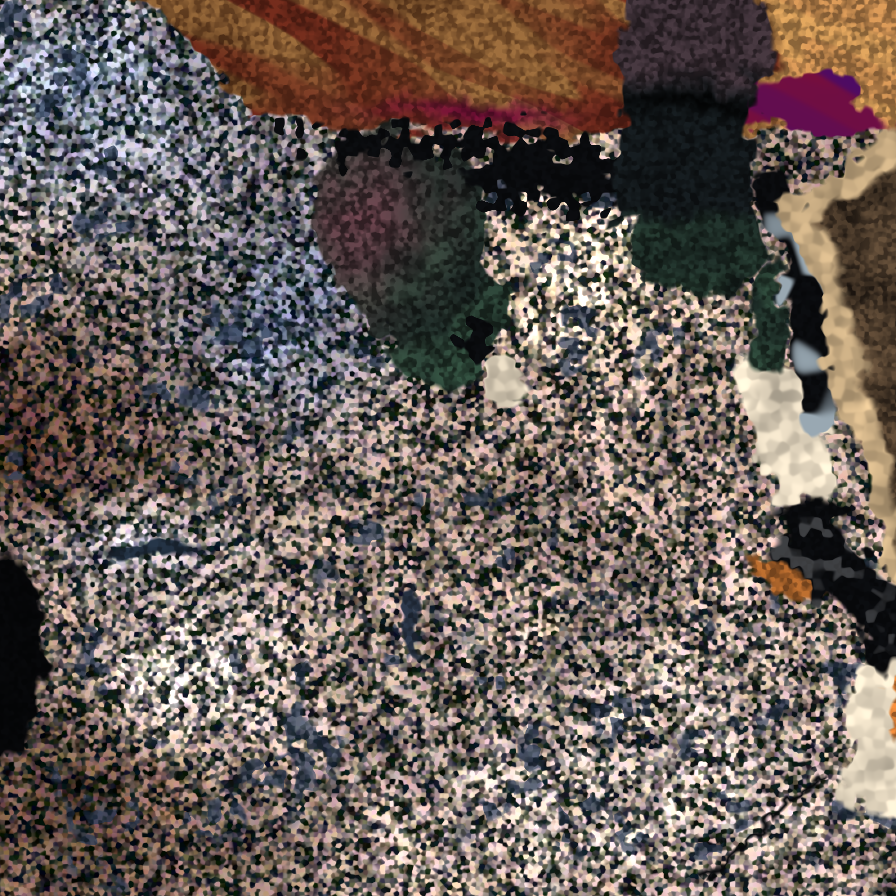
Give the GLSL for this texture, as a WebGL 1 fragment shader.

```glsl
precision highp float;
// Thin section of rock under crossed polarisers: a speckled feldspar ground with
// amber, green and black crystals. Smoothed cellular noise supplies the grain and
// the ragged outlines; each crystal is a warped distance shape laid over the ground.
uniform vec2 u_resolution;

vec3 hash3(vec2 p) {
  vec3 k = vec3(dot(p, vec2(127.1, 311.7)), dot(p, vec2(269.5, 183.3)), dot(p, vec2(419.2, 371.9)));
  return fract(sin(k) * 43758.5);
}

// Cellular noise: random values blended softly between jittered cell centres
vec3 cells(vec2 p) {
  vec2 home = floor(p);
  vec3 sum = vec3(0.0);
  float total = 0.0001;
  for (int j = -1; j <= 1; j++) {
    for (int i = -1; i <= 1; i++) {
      vec2 id = home + vec2(float(i), float(j));
      vec2 away = id + 0.15 + 0.7 * hash3(id + 57.0).xy - p;
      float weight = exp(-7.0 * dot(away, away));
      sum += weight * hash3(id);
      total += weight;
    }
  }
  return sum / total;
}

float spot(vec2 p, vec2 centre, vec2 size) {
  vec2 q = (p - centre) / size;
  return exp(-dot(q, q));
}

float blob(vec2 p, vec2 centre, vec2 radii, float angle) {
  float c = cos(angle), s = sin(angle);
  vec2 q = mat2(c, -s, s, c) * (p - centre);
  return (length(q / radii) - 1.0) * min(radii.x, radii.y);
}

float segment(vec2 p, vec2 a, vec2 b) {
  vec2 ab = b - a;
  return length(p - a - ab * clamp(dot(p - a, ab) / dot(ab, ab), 0.0, 1.0));
}

vec3 lay(vec3 under, vec3 over, float d) {
  return mix(under, over, smoothstep(0.003, -0.003, d));
}

void main() {
  vec2 uv = gl_FragCoord.xy / u_resolution;
  vec3 broad = cells(uv * 8.0), mid = cells(uv * 26.0 + 9.0);
  vec3 fine = cells(uv * 85.0 + 31.0), grit = cells(uv * 200.0 + 5.0);
  vec2 p = uv + 0.04 * (broad.xy - 0.5) + 0.03 * (mid.xy - 0.5) + 0.012 * (fine.xy - 0.5);
  float grain = clamp(0.5 + 1.4 * (grit.x - 0.5) + 0.6 * (fine.x - 0.5), 0.0, 1.0);
  float soft = 0.75 + 0.5 * grain;
  vec3 black = vec3(0.035, 0.04, 0.05) * soft;
  vec3 cream = vec3(0.87, 0.82, 0.73) * (0.72 + 0.3 * fine.y + 0.25 * mid.z);
  vec3 orange = vec3(0.6, 0.35, 0.15) * soft;

  // Speckled ground: tinted zones, then strong salt-and-pepper grain
  vec3 rock = vec3(0.45, 0.40, 0.37);
  rock = mix(rock, vec3(0.41, 0.45, 0.51), spot(p, vec2(0.08, 0.89), vec2(0.24, 0.15)));
  rock = mix(rock, vec3(0.36, 0.40, 0.47), spot(p, vec2(0.32, 0.66), vec2(0.13, 0.13)));
  rock = mix(rock, vec3(0.23, 0.16, 0.13), 0.95 * spot(p, vec2(0.02, 0.5), vec2(0.17, 0.13)));
  rock = mix(rock, vec3(0.25, 0.19, 0.16), 0.9 * spot(p, vec2(0.08, 0.09), vec2(0.22, 0.17)));
  rock = mix(rock, vec3(0.79, 0.72, 0.64), spot(p, vec2(0.66, 0.69), vec2(0.13, 0.11)));
  rock = mix(rock, vec3(0.68, 0.66, 0.64), 0.8 * spot(p, vec2(0.22, 0.27), vec2(0.13, 0.09)));
  rock = mix(rock, vec3(0.64, 0.66, 0.69), 0.8 * spot(p, vec2(0.14, 0.40), vec2(0.11, 0.05)));
  rock = mix(rock, vec3(0.57, 0.54, 0.52), 0.7 * spot(p, vec2(0.68, 0.14), vec2(0.3, 0.17)));
  rock *= 0.75 + 0.25 * (broad.z + mid.z);
  vec3 col = rock * (0.2 + 1.6 * grain) + 0.15 * (grit - 0.5) * vec3(1.0, 0.6, 1.0);
  float fleck = smoothstep(0.76, 0.9, mid.y) * smoothstep(0.45, 0.65, fine.z);
  col = mix(col, vec3(0.14, 0.2, 0.29) * soft, 0.75 * fleck);
  col = lay(col, vec3(0.12, 0.17, 0.23) * soft, blob(p, vec2(0.16, 0.395), vec2(0.055, 0.011), 0.0));
  col = lay(col, vec3(0.14, 0.18, 0.24) * soft, blob(p, vec2(0.465, 0.3), vec2(0.008, 0.05), 0.2));

  // Amber band with slanting rust streaks and magenta lower edges
  vec3 streak = cells(vec2(uv.x * 9.0 + uv.y * 5.0, uv.y * 36.0 + uv.x * 16.0));
  vec3 amber = mix(vec3(0.27, 0.15, 0.07), vec3(0.64, 0.45, 0.25), 0.6 * grain + 0.4 * broad.y);
  float rust = smoothstep(0.4, 0.65, streak.x) * (1.0 - 0.75 * spot(p, vec2(0.54, 0.96), vec2(0.13, 0.08)));
  amber = mix(amber, vec3(0.33, 0.08, 0.06) * soft, 0.8 * rust);
  amber = mix(amber, vec3(0.38, 0.05, 0.18) * soft, spot(p, vec2(0.52, 0.885), vec2(0.1, 0.018)));
  amber = mix(amber, vec3(0.78, 0.58, 0.33) * soft, smoothstep(0.86, 0.88, p.x) * 0.8);
  float magenta = blob(p, vec2(0.92, 0.885), vec2(0.085, 0.032), -0.3);
  amber = lay(amber, mix(vec3(0.5, 0.06, 0.2), vec3(0.29, 0.04, 0.4), streak.y), magenta);
  col = lay(col, amber, max(0.862 - p.y, dot(p - vec2(0.28, 0.862), vec2(-0.73, -0.68))));

  // Pale clear grains on the right
  float pale = min(blob(p, vec2(0.875, 0.53), vec2(0.05, 0.09), 0.5), blob(p, vec2(0.98, 0.19), vec2(0.055, 0.09), 0.0));
  pale = min(pale, blob(p, vec2(0.57, 0.555), vec2(0.025, 0.025), 0.0));
  col = lay(col, cream, pale);
  col = lay(col, orange, blob(p, vec2(0.885, 0.365), vec2(0.035, 0.018), -0.5));
  col = lay(col, orange * 1.3, blob(p, vec2(0.995, 0.22), vec2(0.02, 0.025), 0.0));

  // Dark seam, then the brown lath with its cream rim
  col = lay(col, mix(black, vec3(0.6, 0.66, 0.7), smoothstep(0.5, 0.8, mid.x)), segment(p, vec2(0.87, 0.8), vec2(0.92, 0.55)) - 0.022);
  float lath = max(dot(p - vec2(0.875, 0.775), vec2(-0.955, -0.295)), dot(p - vec2(0.875, 0.775), vec2(-0.56, 0.82)));
  vec3 brown = mix(vec3(0.1, 0.075, 0.055), vec3(0.42, 0.33, 0.24), 0.55 * grain + 0.45 * mid.y);
  col = lay(col, mix(brown, cream * vec3(0.9, 0.82, 0.7), smoothstep(-0.04, -0.025, lath)), lath);
  col = lay(col, black + 0.2 * smoothstep(0.6, 0.9, fine.x), blob(p, vec2(0.95, 0.355), vec2(0.115, 0.045), -0.9));

  // Green and plum crystals, with the broken opaque band between them
  float lobe = min(blob(p, vec2(0.44, 0.75), vec2(0.09, 0.115), 0.3), blob(p, vec2(0.49, 0.635), vec2(0.065, 0.09), 0.1));
  vec3 green = mix(vec3(0.08, 0.12, 0.11), vec3(0.15, 0.24, 0.19), mid.z);
  vec3 plum = mix(green, vec3(0.32, 0.2, 0.23), spot(p, vec2(0.405, 0.755), vec2(0.07, 0.1)));
  col = lay(col, plum * (0.6 + 0.8 * grain), lobe);
  float opaque = min(blob(p, vec2(0.6, 0.82), vec2(0.115, 0.045), -0.1), segment(p, vec2(0.32, 0.845), vec2(0.68, 0.85)) - 0.008);
  opaque = min(opaque, blob(p, vec2(0.53, 0.61), vec2(0.025, 0.02), -0.6));
  col = lay(col, black, opaque + 0.05 * (fine.z - 0.45));
  float prism = max(abs(p.x - 0.775 + 0.1 * (0.88 - p.y)) - 0.08, 0.75 - p.y);
  prism = min(prism, blob(p, vec2(0.775, 0.745), vec2(0.07, 0.09), 0.0));
  prism = min(prism, blob(p, vec2(0.85, 0.65), vec2(0.022, 0.06), 0.0));
  vec3 dark = mix(green, vec3(0.065, 0.085, 0.095), smoothstep(0.73, 0.77, p.y));
  dark = mix(dark, vec3(0.21, 0.165, 0.19), smoothstep(0.9, 0.94, p.y));
  dark *= 1.0 - 0.75 * spot(p, vec2(0.78, 0.9), vec2(0.12, 0.012));
  col = lay(col, dark * (0.65 + 0.7 * grain), prism);

  // Opaque grain at the left edge and a hairline crack
  col = lay(col, black * 0.6, blob(p, vec2(-0.005, 0.265), vec2(0.048, 0.125), 0.0));
  col = lay(col, black, segment(p, vec2(0.78, 0.02), vec2(0.91, 0.13)) - 0.0025);
  gl_FragColor = vec4(clamp(col, 0.0, 1.0), 1.0);
}
```
